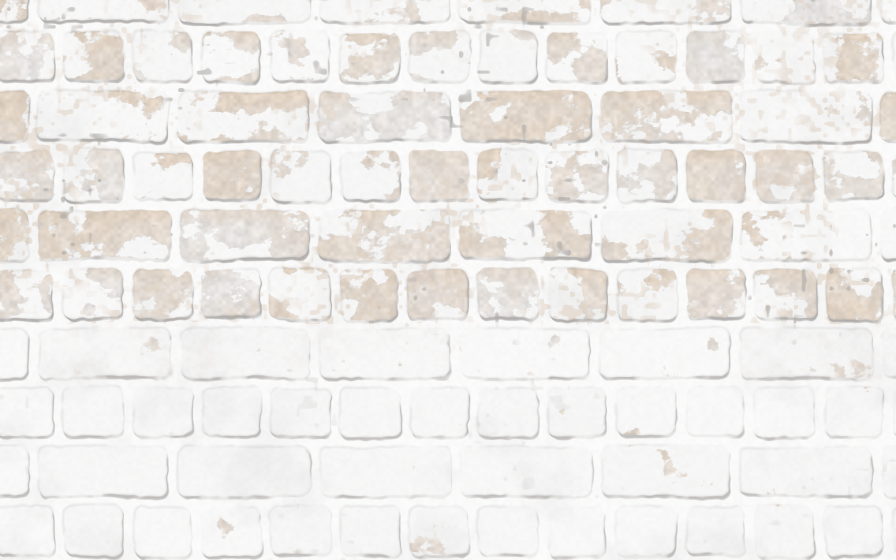
Give the GLSL for this texture, as a WebGL 2 fragment shader.

```glsl
#version 300 es
precision highp float;
// Whitewashed brick wall: alternating header and stretcher courses with flaking paint.

#define ROW_H 0.1058
#define HEADER_W 0.1235
#define STRETCHER_W 0.251
#define HEADER_X 0.104
#define STRETCHER_X 0.059
#define JOINT 0.016
#define CORNER 0.015
#define WOBBLE 0.007
#define SHADOW_DROP vec2(-0.0022, 0.0055)

uniform vec2 u_resolution;
out vec4 fragColor;

const vec3 PAINT = vec3(0.982, 0.981, 0.980);
const vec3 TAN = vec3(0.870, 0.810, 0.745);
const vec3 PALE = vec3(0.898, 0.889, 0.884);
const vec3 SHADE = vec3(0.680, 0.670, 0.660);

float hash(vec2 p) {
    return fract(sin(dot(p, vec2(127.1, 311.7))) * 43758.5453);
}

float noise(vec2 p) {
    vec2 i = floor(p), f = fract(p);
    f = f * f * (3.0 - 2.0 * f);
    return mix(mix(hash(i), hash(i + vec2(1, 0)), f.x),
               mix(hash(i + vec2(0, 1)), hash(i + vec2(1, 1)), f.x), f.y);
}

float fbm(vec2 p) {
    float sum = 0.0, amp = 0.5;
    for (int i = 0; i < 5; i++) {
        sum += amp * noise(p);
        p = mat2(1.6, 1.2, -1.2, 1.6) * p + 7.3;
        amp *= 0.58;
    }
    return sum / 1.11;
}

// Signed distance to a rounded brick
float brickDistance(vec2 p, vec2 halfSize) {
    vec2 q = abs(p) - halfSize + CORNER;
    return length(max(q, 0.0)) + min(max(q.x, q.y), 0.0) - CORNER;
}

void main() {
    vec2 p = gl_FragCoord.xy / u_resolution.y;
    float px = 1.0 / u_resolution.y;

    // Hand-laid courses: slightly wavy, with ragged edges
    vec2 wall = p + WOBBLE * (vec2(noise(p * 13.0), noise(p * 11.0 + 40.0)) - 0.5);
    wall += 0.5 * WOBBLE * (vec2(noise(p * 75.0), noise(p * 75.0 + 90.0)) - 0.5);
    float row = floor(wall.y / ROW_H);
    bool header = mod(row, 2.0) < 0.5;
    float width = header ? HEADER_W : STRETCHER_W;
    float x = wall.x - (header ? HEADER_X : STRETCHER_X);
    vec2 id = vec2(floor(x / width), row);
    vec2 size = vec2(width, ROW_H);
    vec2 local = (fract(vec2(x, wall.y) / size) - 0.5) * size;
    vec2 halfSize = 0.5 * (size - JOINT) - 0.0025 * vec2(hash(id + 3.1), hash(id + 8.7));
    float d = brickDistance(local, halfSize);
    float face = 1.0 - smoothstep(-px, px, d);

    // Painted surface, a little duller and rougher on the faces
    float grain = noise(p * 150.0) - 0.5;
    float patches = fbm(p * 9.0 + 60.0);
    vec3 color = PAINT - face * (0.006 + 0.012 * hash(id + 5.0));
    color += 0.016 * grain - 0.03 * smoothstep(0.5, 0.8, patches);

    // Paint loss grows above the lower courses and varies per brick
    float zone = smoothstep(2.6, 4.2, row) * (1.0 - 0.2 * smoothstep(6.0, 8.0, row));
    float wear = zone * mix(0.3, 1.0, hash(id + 17.0));
    float flakes = fbm(p * vec2(15.0, 18.0) + 21.0);
    float loss = flakes - (0.75 - 0.40 * wear);
    float bare = smoothstep(-0.02, 0.035, loss) * face;
    float rim = smoothstep(-0.025, 0.0, loss) * (1.0 - smoothstep(0.0, 0.04, loss));

    // Bare clay, pale or tan, stained towards the top edge
    float stain = 0.7 * hash(id + 29.0) + 0.8 * (fbm(p * 12.0 + 80.0) - 0.35);
    stain += 0.35 * smoothstep(0.2, 1.0, local.y / halfSize.y);
    vec3 clay = mix(PALE, TAN, clamp(stain, 0.0, 1.0));
    clay += 0.07 * grain + 0.07 * (noise(p * 70.0) - 0.5);
    color = mix(color, clay, 0.92 * bare);
    color -= 0.035 * rim * face * zone;

    // Dusty tan specks scattered over mortar and paint
    float dust = smoothstep(0.60, 0.78, noise(p * 95.0 + 12.0)) * smoothstep(0.42, 0.66, patches);
    color = mix(color, TAN, 0.55 * zone * dust);

    // Broken shadow under each brick and along its right side
    float dropped = 1.0 - smoothstep(-px, px, brickDistance(local + SHADOW_DROP, halfSize));
    float broken = smoothstep(0.28, 0.68, noise(p * 24.0 + 5.0) * 0.7 + noise(p * 80.0) * 0.3);
    float shadow = dropped * (1.0 - face) * mix(0.25, 1.0, broken);
    color = mix(color, SHADE, shadow * mix(0.65, 0.85, zone));
    float seam = 1.0 - smoothstep(0.0, 0.003 + px, abs(d));
    color -= 0.05 * seam * broken;

    // Rare dark pits
    float pit = smoothstep(0.84, 0.95, noise(p * 62.0 + 33.0)) * smoothstep(0.56, 0.7, noise(p * 7.0 + 9.0));
    color = mix(color, SHADE, 0.7 * pit * mix(0.2, 1.0, zone));

    fragColor = vec4(clamp(color, 0.0, 1.0), 1.0);
}
```
